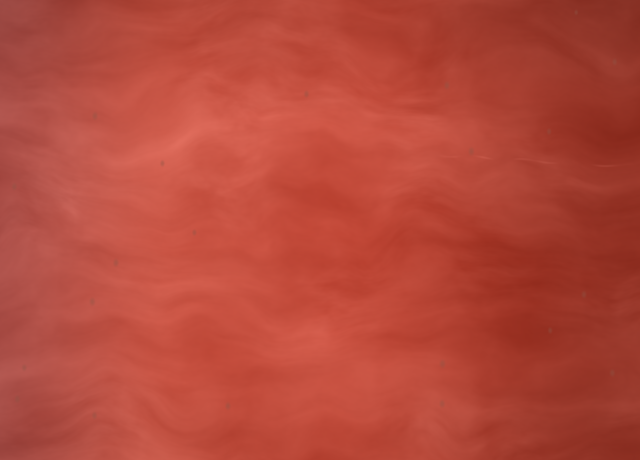
This texture is drawn by a Shadertoy shader. Its source:

```glsl
vec2 hash2(vec2 p) {
    vec3 q = fract(p.xyx * vec3(0.1031, 0.1030, 0.0973));
    q += dot(q, q.yzx + 33.33);
    return fract((q.xx + q.yz) * q.zy);
}

float gradientNoise(vec2 p) {
    vec2 cell = floor(p), f = fract(p);
    vec2 w = f * f * f * (f * (f * 6.0 - 15.0) + 10.0);
    vec4 corner;
    for (int i = 0; i < 4; i++) {
        vec2 o = vec2(i & 1, i >> 1);
        float angle = 6.2832 * hash2(cell + o + 50.0).x;
        corner[i] = dot(vec2(cos(angle), sin(angle)), f - o);
    }
    return 1.4 * mix(mix(corner.x, corner.y, w.x), mix(corner.z, corner.w, w.x), w.y);
}

float fbm(vec2 p, int octaves) {
    float sum = 0.0, amplitude = 0.55;
    for (int i = 0; i < octaves; i++) {
        sum += amplitude * gradientNoise(p);
        p = mat2(0.995, 0.1, -0.1, 0.995) * p * 2.03 + 17.3;
        amplitude *= 0.5;
    }
    return sum;
}

// Sparse soft pits, at most one per cell
float specks(vec2 p) {
    vec2 cell = floor(p);
    vec2 rnd = hash2(cell + 9.0);
    vec2 center = 0.25 + 0.5 * hash2(cell + 71.0);
    float dist = length((fract(p) - center) * vec2(1.0, 0.7));
    return step(0.9, rnd.x) * (1.0 - smoothstep(0.01, 0.07 + 0.05 * rnd.y, dist));
}

void mainImage(out vec4 fragColor, in vec2 fragCoord) {
    vec2 uv = fragCoord / iResolution.xy;
    vec2 p = fragCoord / iResolution.y;

    // Trowelled clouds, stretched sideways and bent by a slow warp
    vec2 warp = vec2(fbm(p * 2.5 + 3.0, 3), fbm(p * 2.5 + 31.0, 3));
    vec2 bent = p + 0.14 * warp;
    float clouds = fbm(bent * vec2(2.3, 3.6) + 5.0, 5);
    float streaks = fbm(bent * vec2(3.5, 15.0) + 40.0, 4);
    float wisps = fbm(bent * vec2(9.0, 22.0) + 80.0, 4);
    float patchMask = smoothstep(-0.15, 0.4, fbm(p * 3.0 + 60.0, 3));
    float grain = fbm(p * vec2(60.0, 75.0), 2);

    // Chalky haze on the left, deep pigment on the right
    float chalk = 0.50 + 0.65 * (0.5 - uv.x) + 0.62 * clouds + 0.20 * streaks
                + 0.35 * wisps * patchMask;
    vec3 color = mix(vec3(0.745, 0.235, 0.165), vec3(0.815, 0.385, 0.325),
                     clamp(chalk, -0.1, 1.1));

    // Uneven light: brightest left of center, falling towards the edges
    float leftShade = 1.0 - smoothstep(-0.04, 0.28, uv.x);
    float rightShade = smoothstep(0.5, 1.02, uv.x);
    float topShade = smoothstep(0.72, 1.05, uv.y);
    float light = 1.0 - 0.17 * leftShade - 0.23 * rightShade - 0.09 * topShade
                - 0.04 * (1.0 - smoothstep(0.0, 0.25, uv.y));
    light += 0.08 * clouds + 0.05 * streaks + 0.04 * wisps * patchMask + 0.012 * grain;
    color *= light;
    color += leftShade * vec3(-0.01, 0.0, 0.025);

    // Fine hairline scratch and small pits
    float lineY = 0.66 - 0.06 * (p.x - 1.0) + 0.012 * gradientNoise(vec2(p.x * 9.0, 2.0));
    float scratch = (1.0 - smoothstep(0.0, 0.004, abs(p.y - lineY)))
                  * smoothstep(0.9, 1.05, p.x) * smoothstep(-0.1, 0.4, gradientNoise(p * 14.0));
    color += 0.05 * scratch;
    color = mix(color, vec3(0.55, 0.33, 0.27), 0.4 * specks(p * 13.0));

    fragColor = vec4(clamp(color, 0.0, 1.0), 1.0);
}
```
